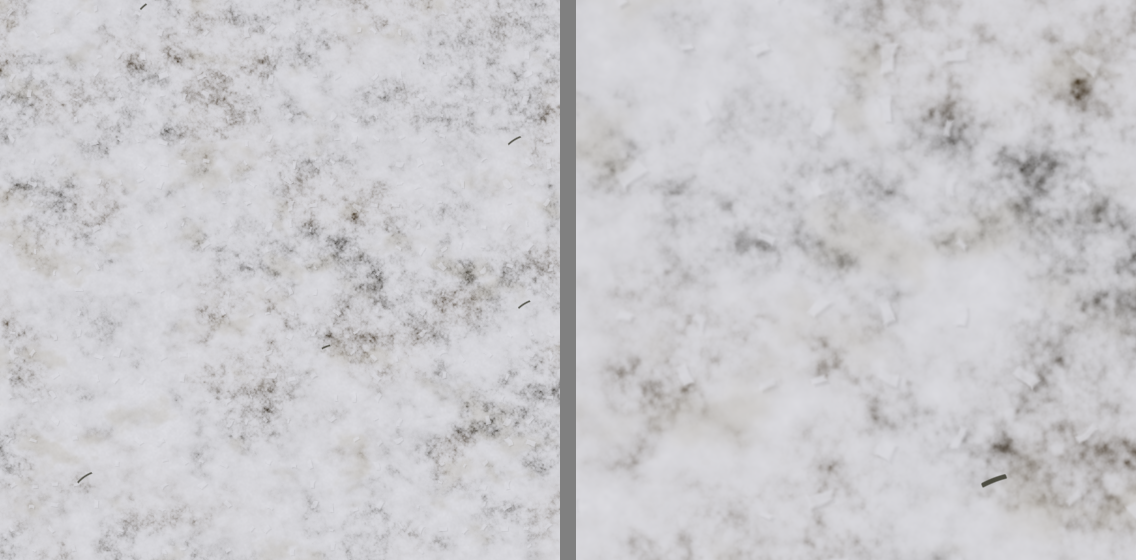
Left, the full canvas; right, a detail of the centre.
Give the GLSL for this texture, as a WebGL 1 fragment shader.

```glsl
precision highp float;
// Trodden snow: a bright cover with thin grey patches, gritty dark clumps, beige
// stains, pale ice chips and a few twigs. Layered noise is passed through an
// exponential, so most of the cover stays light and only the cores turn dark.

#define REGION_SCALE vec2(6.0, 9.0)
#define CLUMP_SCALE vec2(25.0, 30.0)
#define GRAIN_SCALE 230.0
#define STAIN_SCALE vec2(14.0, 19.0)
#define CHIP_SCALE 26.0
#define CHIP_SHARE 0.45
#define TWIG_COUNT 5
#define DIRT_DEPTH 0.054
#define DIRT_CONTRAST 0.7
#define SNOW_COLOR vec3(0.864, 0.864, 0.884)
#define TWIG_COLOR vec3(0.22, 0.22, 0.17)

uniform vec2 u_resolution;

float hash(vec2 p) {
  return fract(sin(dot(p, vec2(127.1, 311.7))) * 43758.5453);
}

float noise(vec2 p) {
  vec2 i = floor(p), f = fract(p);
  f = f * f * (3.0 - 2.0 * f);
  return mix(mix(hash(i), hash(i + vec2(1.0, 0.0)), f.x),
             mix(hash(i + vec2(0.0, 1.0)), hash(i + vec2(1.0, 1.0)), f.x), f.y);
}

// Fractal noise, rescaled to zero mean and about unit deviation.
float fractal(vec2 p) {
  float sum = 0.0, weight = 0.5;
  for (int i = 0; i < 4; i++) {
    sum += weight * (noise(p) - 0.5);
    p = mat2(1.6, 1.2, -1.2, 1.6) * p + 17.3;
    weight *= 0.55;
  }
  return sum * 8.0;
}

vec2 rotate(vec2 p, float angle) {
  float c = cos(angle), s = sin(angle);
  return vec2(c * p.x + s * p.y, c * p.y - s * p.x);
}

float boxDistance(vec2 p, vec2 halfSize) {
  vec2 d = abs(p) - halfSize;
  return length(max(d, 0.0)) + min(max(d.x, d.y), 0.0);
}

// Coverage of scattered ice chips, one candidate per grid cell.
float chips(vec2 p) {
  vec2 cell = floor(p * CHIP_SCALE);
  vec2 center = 0.35 + 0.3 * vec2(hash(cell + 3.1), hash(cell + 7.7));
  vec2 q = rotate(fract(p * CHIP_SCALE) - center, 6.2832 * hash(cell + 1.9));
  q += 0.14 * (vec2(noise(p * 90.0), noise(p * 90.0 + 41.0)) - 0.5);
  vec2 halfSize = mix(vec2(0.08, 0.03), vec2(0.2, 0.1), hash(cell + 5.3));
  float present = step(hash(cell + 11.0), CHIP_SHARE);
  return present * (1.0 - smoothstep(-0.03, 0.05, boxDistance(q, halfSize)));
}

// Coverage of thin, slightly bent slivers that mostly rise to the right.
float twigs(vec2 p, float pixel) {
  float cover = 0.0;
  for (int i = 0; i < TWIG_COUNT; i++) {
    vec2 seed = vec2(float(i) * 3.7, 9.2);
    vec2 center = vec2(hash(seed), hash(seed + 4.0));
    vec2 q = rotate(p - center, mix(0.2, 0.8, hash(seed + 8.0)));
    float halfLength = mix(0.004, 0.017, hash(seed + 12.0));
    q.y += 8.0 * q.x * q.x;
    float d = boxDistance(q, vec2(halfLength, 0.0006)) - 0.0008;
    cover = max(cover, 1.0 - smoothstep(-pixel, pixel, d));
  }
  return cover;
}

void main() {
  vec2 p = gl_FragCoord.xy / u_resolution.y;
  float pixel = 1.0 / u_resolution.y;

  // Dirt showing through: broad thin regions, ragged clumps and fine grit.
  vec2 warp = 0.012 * vec2(noise(p * 30.0), noise(p * 30.0 + 57.0));
  float region = fractal(p * REGION_SCALE + 2.4);
  float clump = fractal((p + warp) * CLUMP_SCALE + 31.0);
  float grit = fractal(p * 90.0 + 63.0);
  float grain = noise(p * GRAIN_SCALE) + noise(p.yx * GRAIN_SCALE * 1.3) - 1.0;
  float frost = smoothstep(-1.2, 0.8, region + 0.5 * clump);
  float dirt = 0.45 * region + 0.62 * clump
             + mix(0.25, 0.5, frost) * grit + mix(0.5, 1.25, frost) * grain;
  float depth = DIRT_DEPTH * exp(DIRT_CONTRAST * dirt);
  depth /= 1.0 + 0.5 * depth;

  // Dark cores lean warm, some of them brown.
  float warmth = smoothstep(0.4, 0.8, noise(p * 11.0 + 80.0));
  vec3 absorb = mix(vec3(1.0, 1.02, 1.08), vec3(0.97, 1.05, 1.18), warmth);
  vec3 color = SNOW_COLOR - depth * absorb;

  // Faint beige stains and an even crystal sparkle.
  float stain = smoothstep(0.6, 2.4, fractal((p + warp) * STAIN_SCALE + 90.0));
  color -= stain * vec3(0.035, 0.042, 0.065);
  color += 0.018 * grain;

  // Pale chips with a faint shadow on the lower right.
  float chip = chips(p);
  float shadow = chips(p + vec2(-0.002, 0.002)) * (1.0 - chip);
  color -= 0.04 * shadow;
  color = mix(color, SNOW_COLOR - 0.008 + 0.02 * grain, 0.65 * chip);

  color = mix(color, TWIG_COLOR, 0.85 * twigs(p, pixel));
  gl_FragColor = vec4(clamp(color, 0.0, 1.0), 1.0);
}
```
